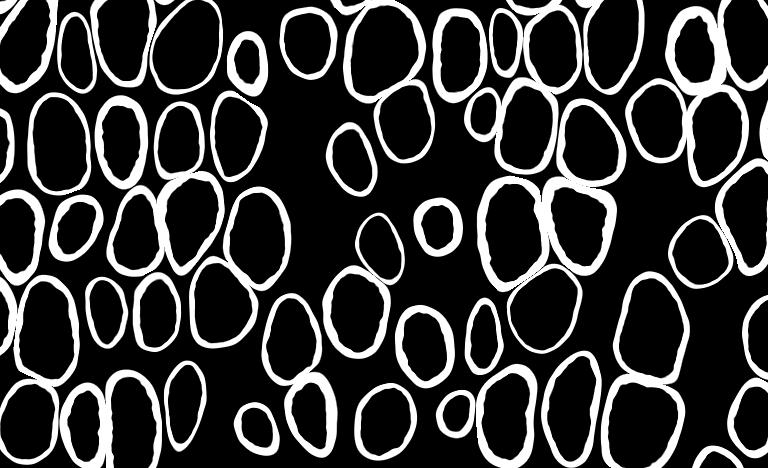
Reproduce this pattern procedurally as a WebGL 1 fragment shader.

```glsl
precision highp float;

uniform vec2 u_resolution;

// Layout, in units of the canvas height
const float SPACING = 0.131;
const float JITTER = 0.5;
const float DENSITY = 0.9;
const float SQUASH = 0.65;          // vertical compression of the layout space
const float SIZE_INFLUENCE = 0.6;   // how far large grains push small ones

// Grain shape
const vec2 RADIUS_RANGE = vec2(0.043, 0.088);
const vec2 ASPECT_RANGE = vec2(1.2, 1.9);
const float TILT_MEAN = 0.12;
const float TILT_SPREAD = 0.7;
const float CORNER_ROUNDING = 0.036;
const float SWELL = 0.003;
const float WARP_AMOUNT = 0.028;
const float WARP_SCALE = 9.0;

// Grain wall
const vec2 WALL_RANGE = vec2(0.007, 0.019);
const float OUTER_ROUGHNESS = 0.003;
const float INNER_ROUGHNESS = 0.45;
const float ROUGH_SCALE = 42.0;

const vec3 GROUND_COLOR = vec3(0.0);
const vec3 WALL_COLOR = vec3(1.0);

float hash(vec2 p) {
  return fract(sin(dot(p, vec2(127.1, 311.7))) * 43758.5);
}

// Smooth value noise, centred on zero
float noise(vec2 p) {
  vec2 cell = floor(p);
  vec2 f = fract(p);
  f = f * f * (3.0 - 2.0 * f);
  float low = mix(hash(cell), hash(cell + vec2(1.0, 0.0)), f.x);
  float high = mix(hash(cell + vec2(0.0, 1.0)), hash(cell + 1.0), f.x);
  return mix(low, high, f.y) - 0.5;
}

float roughNoise(vec2 p) {
  return noise(p) + 0.5 * noise(p * 2.3 + 17.0);
}

float smoothMax(float a, float b, float k) {
  float h = max(k - abs(a - b), 0.0) / k;
  return max(a, b) + 0.25 * k * h * h;
}

// Jittered, staggered grid in the squashed layout space
vec2 grainCenter(vec2 id) {
  vec2 jitter = (vec2(hash(id + 3.1), hash(id + 8.7)) - 0.5) * JITTER;
  float stagger = 0.5 * mod(id.y, 2.0) - 0.25;
  return (id + 0.5 + jitter + vec2(stagger, 0.0)) * SPACING;
}

// Zero marks an empty site
float grainRadius(vec2 id) {
  float radius = mix(RADIUS_RANGE.x, RADIUS_RANGE.y, hash(id + 21.3));
  return radius * step(hash(id + 33.9), DENSITY);
}

// Squared distance reduced by grain size
float power(vec2 q, vec2 center, float radius) {
  vec2 offset = q - center;
  return dot(offset, offset) - SIZE_INFLUENCE * radius * radius;
}

// Approximate signed distance to a tilted ellipse
float ellipseDistance(vec2 p, vec2 radii, float tilt) {
  float c = cos(tilt);
  float s = sin(tilt);
  vec2 e = vec2(c * p.x - s * p.y, s * p.x + c * p.y);
  float k = length(e / radii);
  return k * (k - 1.0) / max(length(e / (radii * radii)), 0.001);
}

void main() {
  float pixel = 1.0 / u_resolution.y;
  vec2 uv = gl_FragCoord.xy * pixel;
  vec2 warp = vec2(noise(uv * WARP_SCALE), noise(uv * WARP_SCALE + 41.0));
  vec2 p = uv + WARP_AMOUNT * warp;
  vec2 stretch = vec2(1.0, SQUASH);
  vec2 q = p * stretch;
  vec2 base = floor(q / SPACING);

  // Find the grain owning this point
  float nearest = 1000.0;
  vec2 owner = base;
  for (int j = -2; j <= 2; j++) {
    for (int i = -2; i <= 2; i++) {
      vec2 id = base + vec2(float(i), float(j));
      float radius = grainRadius(id);
      float reach = power(q, grainCenter(id), radius);
      if (radius > 0.0 && reach < nearest) {
        nearest = reach;
        owner = id;
      }
    }
  }

  // Ellipse flattened against its neighbours
  vec2 center = grainCenter(owner);
  float size = grainRadius(owner);
  float aspect = mix(ASPECT_RANGE.x, ASPECT_RANGE.y, hash(owner + 47.5));
  float tilt = TILT_MEAN + TILT_SPREAD * (hash(owner + 59.2) - 0.5);
  float d = ellipseDistance(p - center / stretch, size * vec2(1.0, aspect), tilt);
  for (int j = -2; j <= 2; j++) {
    for (int i = -2; i <= 2; i++) {
      vec2 id = base + vec2(float(i), float(j));
      float radius = grainRadius(id);
      vec2 other = grainCenter(id);
      vec2 gap = other - center;
      if (radius > 0.0 && dot(gap, gap) > 0.000001) {
        float border = 0.5 * (nearest - power(q, other, radius)) / length(gap * stretch);
        d = smoothMax(d, border, CORNER_ROUNDING);
      }
    }
  }

  // Rough wall between the outer and inner outlines
  float wall = mix(WALL_RANGE.x, WALL_RANGE.y, hash(owner + 71.8));
  float outer = d - SWELL + OUTER_ROUGHNESS * noise(uv * ROUGH_SCALE);
  float inner = d - SWELL + wall * (1.0 + INNER_ROUGHNESS * roughNoise(uv * ROUGH_SCALE + 9.0));
  float ink = clamp(0.5 - outer / pixel, 0.0, 1.0) * clamp(0.5 + inner / pixel, 0.0, 1.0);
  gl_FragColor = vec4(mix(GROUND_COLOR, WALL_COLOR, ink), 1.0);
}
```
